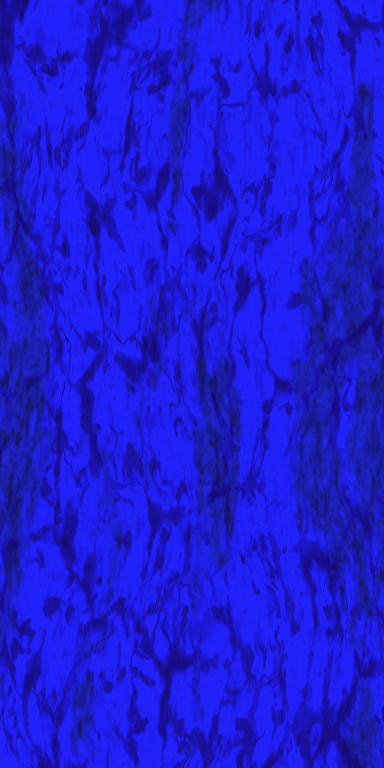
Give the GLSL for this texture, as a Shadertoy shader.

```glsl
// Vivid blue tree bark: tall ragged plates, dark cracks, pits and fibrous valleys.

const vec3 PLATE_BLUE = vec3(0.13, 0.13, 0.99);
const vec3 CRACK_NAVY = vec3(0.085, 0.06, 0.44);
const vec3 VALLEY_TINT = vec3(0.0, 0.045, -0.01);

vec2 hash2(vec2 cell) {
    vec3 q = fract(cell.xyx * vec3(0.1031, 0.1030, 0.0973));
    q += dot(q, q.yzx + 33.33);
    return fract((q.xx + q.yz) * q.zy);
}

float valueNoise(vec2 p) {
    vec2 i = floor(p), f = fract(p);
    vec2 u = f * f * (3.0 - 2.0 * f);
    float low = mix(hash2(i).x, hash2(i + vec2(1, 0)).x, u.x);
    float high = mix(hash2(i + vec2(0, 1)).x, hash2(i + vec2(1, 1)).x, u.x);
    return mix(low, high, u.y);
}

// Layered noise in 0..1, centred on 0.5
float fbm(vec2 p, int octaves) {
    float sum = 0.0, total = 0.0, amp = 0.5;
    for (int i = 0; i < octaves; i++) {
        sum += amp * valueNoise(p);
        total += amp;
        amp *= 0.55;
        p = mat2(1.97, 0.12, -0.12, 1.97) * p + 17.3;
    }
    return sum / total;
}

// Cellular noise: gap between the two nearest seeds, zero on cell borders
float cellGap(vec2 p) {
    vec2 base = floor(p);
    float nearest = 9.0, second = 9.0;
    for (int y = -1; y <= 1; y++)
    for (int x = -1; x <= 1; x++) {
        vec2 cell = base + vec2(x, y);
        float d = length(cell + hash2(cell) - p);
        second = min(second, max(nearest, d));
        nearest = min(nearest, d);
    }
    return second - nearest;
}

// Slow sideways sway of the grain
vec2 sway(vec2 p) {
    float shift = 0.022 * sin(4.1 * p.y + 5.0 * p.x) + 0.01 * sin(9.7 * p.y - 8.0 * p.x + 1.3);
    return p + vec2(shift, 0.0);
}

// Small ragged displacement for broken outlines
vec2 ragged(vec2 p) {
    vec2 offset = vec2(fbm(p * vec2(16.0, 9.0), 4), fbm(p * vec2(14.0, 8.0) + 40.0, 4)) - 0.5;
    return p + offset * vec2(0.045, 0.08);
}

// Dark vein along the middle level of a noise field
float vein(vec2 p, float width) {
    return 1.0 - smoothstep(0.0, width, abs(fbm(p, 4) - 0.5));
}

void mainImage(out vec4 fragColor, in vec2 fragCoord) {
    vec2 p = fragCoord / iResolution.x;
    vec2 s = sway(p);
    vec2 w = ragged(s);

    // Fine grain running up the trunk
    float fibre = fbm(s * vec2(85.0, 20.0), 3);
    float grain = fbm(p * vec2(110.0, 70.0) + 9.0, 2);
    float rough = fbm(s * vec2(42.0, 22.0) + 3.0, 3);

    // Long sunken valleys with a fibrous floor
    float valleyField = fbm(s * vec2(9.0, 1.5) + 5.7, 4) + 0.25 * (rough - 0.5);
    float valley = smoothstep(0.51, 0.67, valleyField);
    float floorDark = 0.5 + 0.6 * (fibre - 0.5) + 0.45 * (grain - 0.5) + 0.5 * (rough - 0.5);
    float valleyDark = valley * clamp(floorDark, 0.0, 1.0);

    // Cracks around plates, swelling and fading along their length
    float swell = smoothstep(0.38, 0.68, fbm(p * vec2(12.0, 8.0) + 71.0, 3));
    float gap = cellGap(w * vec2(8.5, 2.8)) + 0.3 * (rough - 0.5);
    float crack = 1.0 - smoothstep(0.0, mix(0.05, 0.2, swell), gap);
    float crackDark = crack * mix(0.38, 0.8, swell);

    // Thin broken veins and small pits
    float broken = smoothstep(0.42, 0.65, fbm(p * vec2(12.0, 7.0) + 23.0, 3));
    float veinDark = 0.6 * broken * vein(w * vec2(15.0, 5.0) + 31.0, 0.05);
    float pitDark = 0.65 * smoothstep(0.61, 0.77, fbm(w * vec2(36.0, 17.0) + 57.0, 3));

    // Combine the depths, with faint fibres on the plates
    float dark = max(max(valleyDark, crackDark), max(veinDark, pitDark));
    dark += 0.25 * valleyDark * max(crack, broken * 0.5);
    dark += 0.22 * smoothstep(0.52, 0.85, fibre) + 0.1 * smoothstep(0.5, 0.85, grain);
    dark = clamp(dark, 0.0, 1.0);

    vec3 colour = mix(PLATE_BLUE, CRACK_NAVY, dark);
    colour.g -= 0.018 * smoothstep(0.05, 0.25, dark);
    colour += VALLEY_TINT * valley * (1.0 - crack);
    fragColor = vec4(clamp(colour, 0.0, 1.0), 1.0);
}
```
